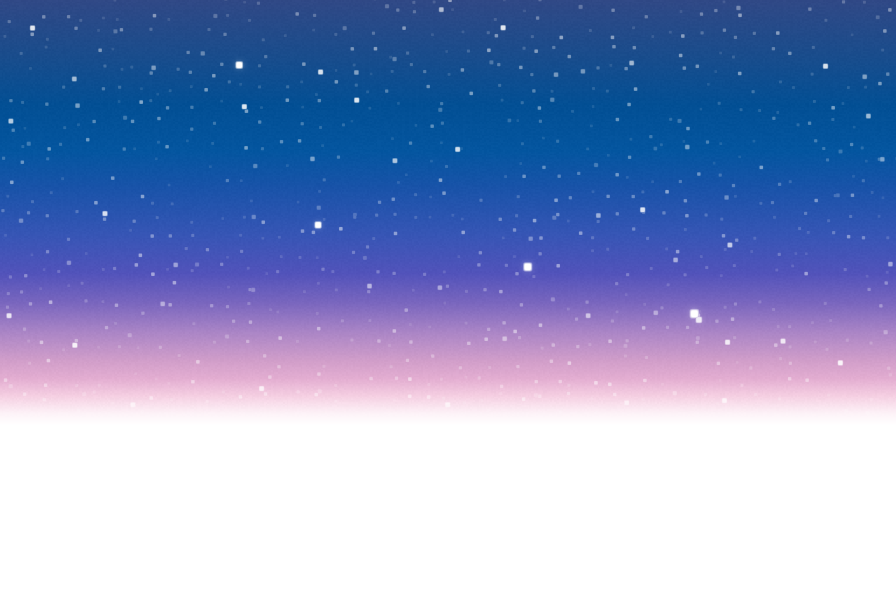
Reproduce this background procedurally as a WebGL 1 fragment shader.

```glsl
precision highp float;
// Twilight sky: a vertical ramp from slate blue through violet and pink to white,
// strewn with stars. Stars come from jittered hash grids of two sizes, plus a few
// large bright ones; all fade out toward the pale horizon.
uniform vec2 u_resolution;

// Sky colours, from the top down
const vec3 SLATE  = vec3(0.190, 0.285, 0.525);
const vec3 STEEL  = vec3(0.095, 0.300, 0.550);
const vec3 DEEP   = vec3(0.010, 0.310, 0.580);
const vec3 AZURE  = vec3(0.015, 0.335, 0.625);
const vec3 COBALT = vec3(0.095, 0.325, 0.660);
const vec3 INDIGO = vec3(0.215, 0.335, 0.710);
const vec3 VIOLET = vec3(0.320, 0.325, 0.730);
const vec3 LILAC  = vec3(0.475, 0.400, 0.745);
const vec3 MAUVE  = vec3(0.665, 0.520, 0.775);
const vec3 ORCHID = vec3(0.820, 0.620, 0.790);
const vec3 ROSE   = vec3(0.890, 0.680, 0.820);
const vec3 BLUSH  = vec3(0.960, 0.810, 0.885);
const vec3 MIST   = vec3(0.992, 0.950, 0.970);
const vec3 WHITE  = vec3(1.0);

// Star fields: cell size and radius in canvas heights, share of cells filled
const float DUST_CELL = 0.030;
const float DUST_RADIUS = 0.0037;
const float DUST_SHARE = 0.60;
const float DUST_LIGHT = 0.50;
const float STAR_CELL = 0.078;
const float STAR_RADIUS = 0.0052;
const float STAR_SHARE = 0.50;
const float STAR_LIGHT = 0.95;
const float HORIZON = 0.305;
const float GRAIN = 0.016;

// Bright stars: position as a share of the canvas, radius in canvas heights
const vec3 BRIGHT_A = vec3(0.267, 0.893, 0.0080);
const vec3 BRIGHT_B = vec3(0.355, 0.630, 0.0076);
const vec3 BRIGHT_C = vec3(0.589, 0.561, 0.0094);
const vec3 BRIGHT_D = vec3(0.775, 0.484, 0.0098);
const vec3 COMPANION = vec3(0.780, 0.474, 0.0070);

float hash(vec2 p) {
  return fract(sin(dot(p, vec2(127.1, 311.7))) * 43758.5453);
}

// 0 above the band, 1 below it
float below(float top, float bottom, float y) {
  return clamp((top - y) / (top - bottom), 0.0, 1.0);
}

vec3 sky(float y) {
  vec3 c = mix(SLATE, STEEL, below(1.000, 0.904, y));
  c = mix(c, DEEP,   below(0.904, 0.828, y));
  c = mix(c, AZURE,  below(0.828, 0.751, y));
  c = mix(c, COBALT, below(0.751, 0.693, y));
  c = mix(c, INDIGO, below(0.693, 0.613, y));
  c = mix(c, VIOLET, below(0.613, 0.550, y));
  c = mix(c, LILAC,  below(0.550, 0.502, y));
  c = mix(c, MAUVE,  below(0.502, 0.454, y));
  c = mix(c, ORCHID, below(0.454, 0.406, y));
  c = mix(c, ROSE,   below(0.406, 0.377, y));
  c = mix(c, BLUSH,  below(0.377, 0.349, y));
  c = mix(c, MIST,   below(0.349, 0.320, y));
  return mix(c, WHITE, below(0.320, 0.301, y));
}

// Soft-edged dot, between a circle and a square
float softDot(vec2 d, float radius) {
  vec2 q = d * d / (radius * radius);
  return 1.0 - smoothstep(0.45, 1.0, sqrt(length(q)));
}

// One jittered star per filled cell, mostly faint
float starField(vec2 p, float cell, float radius, float share, float seed) {
  vec2 id = floor(p / cell);
  vec2 key = id + seed;
  vec2 jitter = vec2(hash(key + 3.7), hash(key + 8.3));
  vec2 center = (id + mix(vec2(0.15), vec2(0.85), jitter)) * cell;
  float light = hash(key + 15.1);
  float size = radius * mix(0.8, 1.1, light);
  return step(hash(key), share) * mix(0.2, 1.0, light * light) * softDot(p - center, size);
}

// Solid core with a faint halo
float brightStar(vec2 uv, float aspect, vec3 star) {
  vec2 d = (uv - star.xy) * vec2(aspect, 1.0);
  float halo = 0.2 * exp(-dot(d, d) / (star.z * star.z));
  return max(softDot(d, star.z), halo);
}

void main() {
  vec2 uv = gl_FragCoord.xy / u_resolution;
  float aspect = u_resolution.x / u_resolution.y;
  vec2 p = uv * vec2(aspect, 1.0);
  vec3 color = sky(uv.y);

  // Fine grain and scattered stars, above the horizon only
  float fade = smoothstep(HORIZON, HORIZON + 0.04, uv.y);
  color += GRAIN * fade * (hash(floor(p * 348.0)) - 0.5);
  float dust = DUST_LIGHT * starField(p, DUST_CELL, DUST_RADIUS, DUST_SHARE, 21.0);
  float stars = STAR_LIGHT * starField(p, STAR_CELL, STAR_RADIUS, STAR_SHARE, 57.0);
  float light = max(dust, stars) * fade;

  // Large stars
  light = max(light, brightStar(uv, aspect, BRIGHT_A));
  light = max(light, brightStar(uv, aspect, BRIGHT_B));
  light = max(light, brightStar(uv, aspect, BRIGHT_C));
  light = max(light, brightStar(uv, aspect, BRIGHT_D));
  light = max(light, 0.85 * brightStar(uv, aspect, COMPANION));

  gl_FragColor = vec4(mix(color, WHITE, light), 1.0);
}
```
